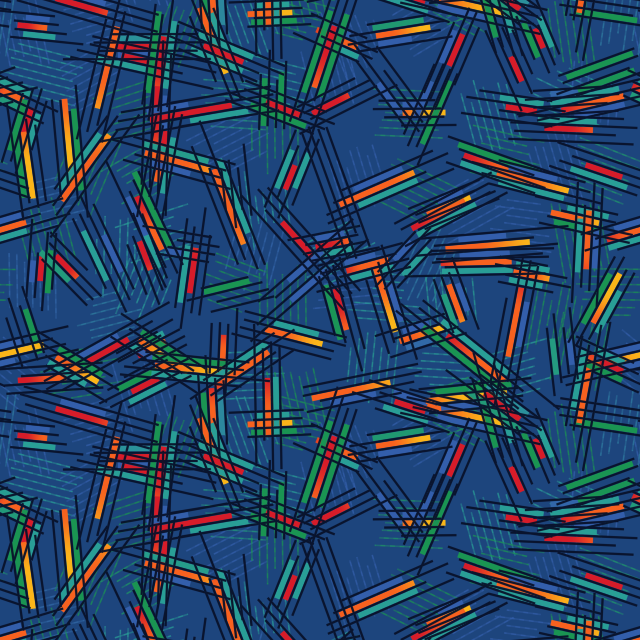
A Shadertoy shader for this pattern:

```glsl
// Tangled bundles of bright bars, dashed hatching and dark parallel lines on blue, in a wide repeating tile.

const vec2 TILE = vec2(1.0, 0.641);

float hash(float n) {
    return fract(sin(n * 127.1 + 3.7) * 43758.5453);
}

// Soft-edged coverage of a centred bar
float bar(vec2 q, vec2 halfSize) {
    float soft = max(0.0011, 0.6 / iResolution.y);
    vec2 cover = 1.0 - smoothstep(-soft, soft, abs(q) - halfSize);
    return cover.x * cover.y;
}

// Wrapped coordinates along and across a stroke on a jittered grid
vec2 strokeSpace(vec2 p, int index, vec2 grid, float seed) {
    float i = float(index);
    vec2 cell = vec2(mod(i, grid.x), floor(i / grid.x));
    vec2 centre = (cell + vec2(hash(seed), hash(seed + 0.31))) / grid * TILE;
    vec2 d = mod(p - centre + 0.5 * TILE, TILE) - 0.5 * TILE;

    // Mostly shallow or steep, some at any slope
    float kind = hash(seed + 0.57);
    float turn = hash(seed + 0.73) - 0.5;
    float angle = kind < 0.4 ? turn * 1.1
                : kind < 0.75 ? 1.57 + turn * 0.9
                : turn * 3.14;
    float c = cos(angle), s = sin(angle);
    return vec2(c * d.x + s * d.y, c * d.y - s * d.x);
}

vec3 warmColour(float t) {
    vec3 col = mix(vec3(0.84, 0.11, 0.16), vec3(0.97, 0.38, 0.12), smoothstep(0.3, 0.5, t));
    return mix(col, vec3(0.98, 0.71, 0.10), smoothstep(0.7, 0.95, t));
}

vec3 coolColour(float t) {
    vec3 col = mix(vec3(0.20, 0.37, 0.67), vec3(0.16, 0.62, 0.59), smoothstep(0.28, 0.36, t));
    return mix(col, vec3(0.10, 0.58, 0.32), smoothstep(0.64, 0.74, t));
}

void mainImage(out vec4 fragColor, in vec2 fragCoord) {
    vec2 p = fragCoord / iResolution.y;
    p.y = 1.0 - p.y;
    vec3 col = vec3(0.115, 0.27, 0.49);

    // Faint dashed hatching
    for (int i = 0; i < 60; i++) {
        float seed = float(i) * 1.37 + 211.0;
        vec2 q = strokeSpace(p, i, vec2(10.0, 6.0), seed);
        float row = clamp(round(q.y / 0.012), -3.0, 3.0);
        float reach = mix(0.02, 0.065, hash(seed + row * 0.17));
        float line = bar(q - vec2(0.0, row * 0.012), vec2(reach, 0.0012));
        float dash = 0.6 + 0.4 * smoothstep(-0.4, 0.4, sin(q.x * 420.0 + row * 2.0));
        col = mix(col, coolColour(hash(seed + 0.9)), 0.75 * line * dash);
    }

    // Bundles: a warm core, cool side bars, dark lines between
    float ink = 0.0;
    for (int i = 0; i < 96; i++) {
        float seed = float(i) * 1.91 + 17.0;
        vec2 q = strokeSpace(p, i, vec2(12.0, 8.0), seed);
        float reach = mix(0.03, 0.075, hash(seed + 0.11));

        float lane = clamp(round(q.y / 0.013), -1.0, 1.0);
        float pick = hash(seed + 0.43 + lane * 0.19);
        float tone = hash(seed + 0.83 + lane * 0.23);
        bool warm = lane == 0.0 && pick < 0.8;
        float barReach = reach * mix(0.5, 1.1, tone);
        float shift = (pick - 0.5) * 0.03;
        float shown = warm || pick < 0.72 ? 1.0 : 0.0;
        vec3 paint = warm ? warmColour(tone + 0.2 * q.x / reach) : coolColour(tone);
        col = mix(col, paint, shown * bar(q - vec2(shift, lane * 0.013), vec2(barReach, 0.0046)));

        // Dark lines overshoot the bars by uneven amounts
        float rail = clamp(floor(q.y / 0.013), -2.0, 1.0);
        float overshoot = mix(1.0, 1.9, hash(seed + 0.63 + rail * 0.29));
        float slide = (hash(seed + 0.37 + rail * 0.13) - 0.5) * 0.04;
        vec2 r = q - vec2(slide, (rail + 0.5) * 0.013);
        ink = max(ink, bar(r, vec2(reach * overshoot, 0.0018)));
    }
    col = mix(col, vec3(0.03, 0.065, 0.16), 0.94 * ink);

    fragColor = vec4(col, 1.0);
}
```
